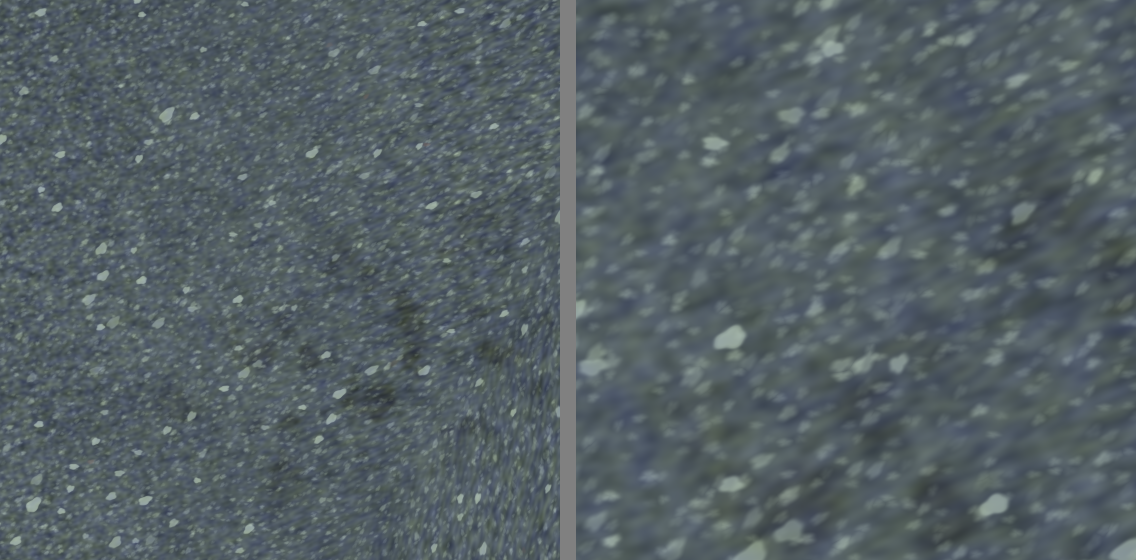
Left: the whole. Right: its middle third, enlarged.
Give the GLSL for this texture, as a Shadertoy shader.

```glsl
// Worn asphalt: blue-grey streaked grit with pale stone chips and dark pits.

const vec3 SLATE = vec3(0.28, 0.322, 0.352);
const vec3 TONE_STEP = vec3(0.29, 0.31, 0.255);
const vec3 PIT_SHADE = vec3(0.075, 0.09, 0.11);
const vec3 HUE_DRIFT = vec3(0.010, 0.014, -0.045);
const vec3 RUST = vec3(0.50, 0.42, 0.38);
const float SHALLOW_ANGLE = 0.42;
const float STEEP_ANGLE = 1.35;

// Integer hash: two values in 0..1 for each lattice cell and seed.
vec2 hash2(vec2 cell, float seed) {
    uvec2 q = uvec2(ivec2(cell)) * uvec2(1597u, 3571u) + uint(seed) * 7919u;
    uint n = (q.x ^ (q.y << 9)) * 747796u + q.y * 2891u + q.x;
    n = (n ^ (n >> 15)) * 2246822519u;
    n = (n ^ (n >> 13)) * 3266489917u;
    n ^= n >> 16;
    return vec2(n & 65535u, n >> 16) / 65535.0;
}

mat2 rotation(float angle) {
    float c = cos(angle), s = sin(angle);
    return mat2(c, -s, s, c);
}

float cornerSlope(vec2 cell, vec2 offset, float seed) {
    float angle = 6.2832 * hash2(cell, seed).x;
    return dot(vec2(cos(angle), sin(angle)), offset);
}

// Gradient noise, roughly -1..1.
float gradientNoise(vec2 p, float seed) {
    vec2 i = floor(p), f = fract(p);
    vec2 u = f * f * f * (f * (f * 6.0 - 15.0) + 10.0);
    vec2 e = vec2(1.0, 0.0);
    float low = mix(cornerSlope(i, f, seed), cornerSlope(i + e, f - e, seed), u.x);
    float high = mix(cornerSlope(i + e.yx, f - e.yx, seed),
                     cornerSlope(i + 1.0, f - 1.0, seed), u.x);
    return 1.5 * mix(low, high, u.y);
}

// Share of steep streaking, which grows towards the lower right.
float steepness(vec2 p) {
    return smoothstep(0.52, 0.80, p.x - 0.6 * p.y);
}

float stretchAmount(vec2 p) {
    return smoothstep(0.0, 0.9, p.x);
}

// Fine grit, blended between even, shallow and steep grain.
float grit(vec2 p, float scale, float seed) {
    float even = gradientNoise(rotation(0.3) * p * scale * vec2(0.75, 1.1), seed);
    float shallow = gradientNoise(rotation(SHALLOW_ANGLE) * p * scale * vec2(0.5, 1.2), seed + 1.0);
    float steep = gradientNoise(rotation(STEEP_ANGLE) * p * scale * vec2(0.45, 1.2), seed + 2.0);
    return mix(mix(even, shallow, stretchAmount(p)), steep, steepness(p));
}

// Scattered angular chips: returns the brightness of the strongest one here.
float chips(vec2 p, float cells, float density, vec2 radii, float softness, float seed) {
    vec2 q = p * cells, home = floor(q);
    float brightest = 0.0;
    for (int y = -1; y <= 1; y++) {
        for (int x = -1; x <= 1; x++) {
            vec2 cell = home + vec2(x, y);
            vec2 place = hash2(cell, seed), kind = hash2(cell, seed + 1.0);
            vec2 shape = hash2(cell, seed + 2.0);
            vec2 centre = cell + place;
            vec2 where = centre / cells;
            float angle = mix(SHALLOW_ANGLE, STEEP_ANGLE, steepness(where));
            angle += 0.9 * (shape.x - 0.5);
            float stretch = 1.2 + 0.5 * shape.y + 0.4 * stretchAmount(where);
            vec2 d = rotation(angle) * (q - centre) * vec2(inversesqrt(stretch), sqrt(stretch));
            float around = atan(d.y, d.x + 1e-5);
            float wobble = 1.0 + 0.10 * cos(3.0 * around + 6.28 * shape.y)
                               + 0.06 * cos(5.0 * around + 6.28 * place.x);
            float radius = mix(radii.x, radii.y, shape.x * shape.y) * wobble;
            float edge = softness * cells;
            float cover = 1.0 - smoothstep(radius - edge, radius + edge, length(d));
            float shown = step(kind.x, density);
            brightest = max(brightest, shown * cover * mix(0.3, 1.0, kind.y));
        }
    }
    return brightest;
}

// Ragged dark pits gathered right of centre in the lower half.
float pits(vec2 p) {
    vec2 d = rotation(0.35) * (p - vec2(0.68, 0.36)) / vec2(0.48, 0.27);
    float region = 1.0 - smoothstep(0.35, 1.2, length(d));
    float patches = gradientNoise(p * 9.0, 41.0) + 0.6 * gradientNoise(p * 21.0, 42.0)
                  + 0.6 * grit(p, 60.0, 43.0);
    return region * smoothstep(0.1, 1.0, patches);
}

void mainImage(out vec4 fragColor, in vec2 fragCoord) {
    vec2 p = fragCoord / iResolution.y;
    float pit = pits(p);

    // Tone: 0 is slate, 1 is a pale chip.
    float tone = 0.11 + 0.08 * gradientNoise(p * 3.5, 3.0) + 0.10 * gradientNoise(p * 15.0, 4.0);
    tone += 0.24 * grit(p, 115.0, 5.0) + 0.19 * grit(p, 62.0, 9.0);
    tone += 0.10 * grit(p, 32.0, 11.0);

    // Chips from small to large.
    tone += 0.38 * chips(p, 100.0, 0.48, vec2(0.24, 0.46), 0.0021, 13.0);
    tone += 0.60 * chips(p, 54.0, 0.36, vec2(0.17, 0.36), 0.0025, 17.0);
    float stones = chips(p, 24.0, 0.19, vec2(0.13, 0.31), 0.0028, 21.0);
    tone = mix(tone, 0.45 + 0.65 * stones + 0.3 * tone, smoothstep(0.0, 0.7, stones));

    // Drift between bluish and greenish grey, with rare rust grains.
    vec3 color = SLATE + TONE_STEP * clamp(tone, -0.4, 1.25);
    color += HUE_DRIFT * (grit(p, 75.0, 29.0) + 0.4 * gradientNoise(p * 20.0, 31.0));
    color -= PIT_SHADE * pit * (1.0 - 0.8 * stones);
    float rust = chips(p, 40.0, 0.008, vec2(0.16, 0.28), 0.0025, 35.0);
    color = mix(color, RUST, 0.5 * rust);

    fragColor = vec4(color, 1.0);
}
```
